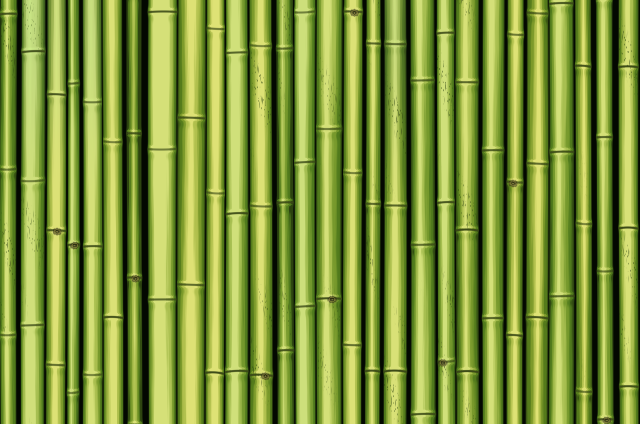
Reproduce this texture procedurally as a Shadertoy shader.

```glsl
#define STALKS 28.0
#define WIDTH_WAVE 0.10
#define GAP_MAX 0.13
#define NODE_STEP vec2(0.32, 0.40)
#define NODE_LINE 0.0018
#define HIGHLIGHT -0.15
#define TONE_SPREAD 0.30
#define WIDTH_TONE 0.45
#define STREAKS 0.04
#define FIBRES 0.10
#define WEAR 0.5
#define KNOT_CHANCE 0.07

const vec3 GAP_DARK = vec3(0.01, 0.03, 0.005);
const vec3 SHADE = vec3(0.17, 0.26, 0.06);
const vec3 DEEP  = vec3(0.32, 0.48, 0.11);
const vec3 LEAF  = vec3(0.47, 0.60, 0.17);
const vec3 PALE  = vec3(0.67, 0.75, 0.31);
const vec3 LIGHT = vec3(0.84, 0.88, 0.47);
const vec3 BLOOM = vec3(0.58, 0.78, 0.52);
const vec3 BARK  = vec3(0.36, 0.34, 0.15);

float hash(vec2 p) { return fract(sin(dot(p, vec2(127.1, 311.7))) * 43758.5); }

float bump(float x) { return exp(-x * x); }

// Distance to the nearest scattered point
float cellular(vec2 p) {
    vec2 home = floor(p);
    float nearest = 1.0;
    for (int j = -1; j <= 1; j++)
        for (int i = -1; i <= 1; i++) {
            vec2 c = home + vec2(i, j);
            vec2 point = c + vec2(hash(c), hash(c + 57.0));
            nearest = min(nearest, length(p - point));
        }
    return nearest;
}

// Left boundary of stalk i: a width wave plus two places where stalks bunch up
float stalkEdge(float i) {
    if (i < 1.0 || i > STALKS - 1.0) return i;
    float squeeze = (i - 5.85) / 2.1;
    float shift = WIDTH_WAVE * cos(1.933 * (i - 12.0));
    shift -= 0.5 * bump(squeeze * squeeze) + 0.15 * bump((i - 17.5) / 0.8);
    return i + shift + mix(-0.09, 0.03, step(18.5, i));
}

// Half-width of the gap at boundary i: some stalks touch, some stand apart
float gapAt(float i) {
    float h = hash(vec2(i, 83.0));
    return 0.008 + GAP_MAX * h * h;
}

// Dark rim to bright crown
vec3 bambooRamp(float t) {
    vec3 c = mix(SHADE, DEEP, smoothstep(0.03, 0.16, t));
    c = mix(c, LEAF, smoothstep(0.22, 0.38, t));
    c = mix(c, PALE, smoothstep(0.42, 0.63, t));
    return mix(c, LIGHT, smoothstep(0.66, 0.87, t));
}

void mainImage(out vec4 fragColor, in vec2 fragCoord) {
    vec2 uv = fragCoord / iResolution.xy;
    float cellWidth = iResolution.x / iResolution.y / STALKS;
    float pixel = 1.0 / iResolution.y;

    // Find the stalk under a slightly swaying grid
    float x = uv.x * STALKS;
    x += 0.03 * sin(uv.y * 3.0 + x * 0.9);
    float id = floor(x);
    if (x < stalkEdge(id)) id -= 1.0;
    else if (x >= stalkEdge(id + 1.0)) id += 1.0;
    id = clamp(id, 0.0, STALKS - 1.0);
    float left = stalkEdge(id) + gapAt(id);
    float right = stalkEdge(id + 1.0) - gapAt(id + 1.0);
    float seed = hash(vec2(id, 11.0));
    float tone = TONE_SPREAD * (hash(vec2(id, 23.0)) - 0.5);
    tone += WIDTH_TONE * (right - left - 0.9);

    // Nearest node, measured along the stalk
    float spacing = mix(NODE_STEP.x, NODE_STEP.y, hash(vec2(id, 5.0)));
    float q = uv.y / spacing + hash(vec2(id, 17.0));
    float node = floor(q + 0.5);
    float nodeSeed = hash(vec2(id, node + 40.0));
    float along = (q - node) * spacing + 0.03 * (nodeSeed - 0.5);

    // Stalk outline swells at each node
    float radius = 0.5 * (right - left) + 0.025 * bump(along / 0.010);
    float u = (x - 0.5 * (left + right)) / radius;
    along += 0.005 * (nodeSeed - 0.4) * u * u + 0.003 * (seed - 0.5) * u;

    // Round shading with lengthwise streaks and fine fibres
    float peak = HIGHLIGHT + 0.4 * (seed - 0.5);
    float light = u < peak ? (u + 1.0) / (peak + 1.0) : (1.0 - u) / (1.0 - peak);
    float body = smoothstep(0.0, 0.35, light);
    float streak = sin(u * 7.0 + seed * 40.0 + sin(uv.y * 4.0 + seed * 9.0))
                 + 0.4 * sin(u * 19.0 + uv.y * 2.0 + seed * 70.0)
                 + 1.8 * sin(uv.y * 6.0 + seed * 50.0);
    float fibre = cellular(vec2(x * 15.0, uv.y * 9.0)) - 0.45;
    light += body * (STREAKS * streak + FIBRES * fibre + tone);

    // Pale ridges and soft shadow around the node
    light += 0.24 * body * bump((along - 0.006) / 0.003);
    light += 0.14 * body * bump((along + 0.005) / 0.0025);
    light -= 0.08 * body * bump((along + 0.016) / 0.009);
    vec3 color = bambooRamp(light);
    color *= 1.0 + 0.06 * (seed - 0.5) * vec3(1.5, 0.2, -1.0);

    // Waxy bloom on a few stalks
    float bloom = step(0.88, hash(vec2(id, 31.0))) * smoothstep(0.5, 0.95, uv.y);
    color = mix(color, BLOOM * (0.25 + 0.8 * light), 0.25 * bloom);

    // Sparse patches of specks and scratches
    float patches = sin(uv.y * 11.0 + seed * 60.0) + sin(uv.y * 27.0 + u * 2.0 + seed * 90.0);
    float worn = smoothstep(0.5, 1.8, patches) * smoothstep(0.4, 1.0, hash(vec2(id, 47.0)));
    float speck = cellular(vec2(x * 8.0, uv.y * 60.0));
    float scratch = cellular(vec2(x * 11.0 + 30.0, uv.y * 19.0));
    float marks = 1.0 - smoothstep(0.04, 0.22, min(speck, scratch));
    color = mix(color, SHADE, WEAR * marks * worn);

    // Thin dark node line
    float line = 1.0 - smoothstep(NODE_LINE - 0.5 * pixel, NODE_LINE + pixel, abs(along));
    color = mix(color, mix(SHADE, BARK, 0.3), line * mix(0.6, 1.0, nodeSeed));

    // Branch scars on some nodes
    vec2 scar = vec2((u - 0.9 * (nodeSeed - 0.5)) * radius * cellWidth, along + 0.003);
    float scarDist = length(scar * vec2(0.8, 1.0)) + 0.0006 * sin(scar.x * 900.0 + seed * 6.0);
    float rings = 0.8 + 0.4 * sin(scarDist * 1300.0 + 1.0);
    float knot = step(hash(vec2(node, id + 70.0)), KNOT_CHANCE);
    color = mix(color, BARK * rings, 0.8 * knot * (1.0 - smoothstep(0.005, 0.011, scarDist)));

    // Dark gap between stalks
    float rim = (1.0 - abs(u)) * radius * cellWidth;
    fragColor = vec4(mix(GAP_DARK, color, smoothstep(-0.5 * pixel, pixel, rim)), 1.0);
}
```
